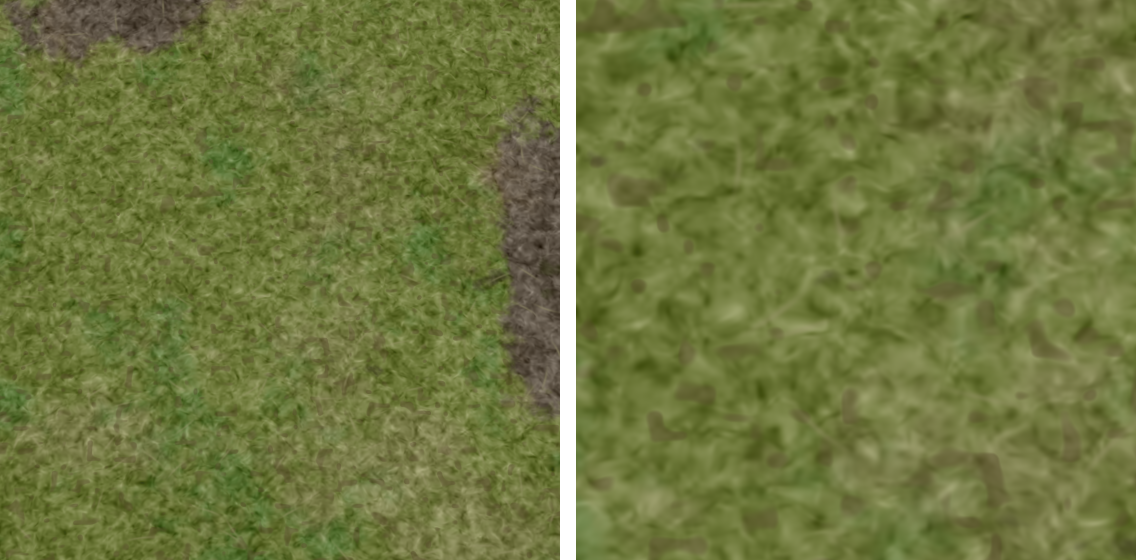
Left, the full canvas; right, a detail of the centre.
A WebGL 2 fragment shader for this texture:

```glsl
#version 300 es
precision highp float;
// Mossy lawn seen at a slant, with worn patches of bare soil.
// Layered value noise and scattered soft blades give the grain; broad noise
// drives the green and dry tints, and warped ellipses bound the soil.

uniform vec2 u_resolution;
out vec4 fragColor;

float hash(vec2 p) {
    return fract(sin(dot(p, vec2(127.1, 311.7))) * 43758.5453);
}

float noise(vec2 p) {
    vec2 i = floor(p), f = fract(p);
    f = f * f * (3.0 - 2.0 * f);
    return mix(mix(hash(i), hash(i + vec2(1, 0)), f.x),
               mix(hash(i + vec2(0, 1)), hash(i + vec2(1, 1)), f.x), f.y);
}

// Centred on zero, each octave turned to hide the lattice
float fbm(vec2 p) {
    float sum = 0.0, amp = 0.5;
    for (int i = 0; i < 4; i++) {
        sum += amp * (noise(p) - 0.5);
        p = mat2(0.8, 0.6, -0.6, 0.8) * p * 1.95 + 17.3;
        amp *= 0.55;
    }
    return sum;
}

// Soft strokes at random angles, one per cell: x is signed shade, y is coverage
vec2 blades(vec2 p, vec2 size, float density) {
    vec2 cell = floor(p), sum = vec2(0.0);
    for (int y = -1; y <= 1; y++) {
        for (int x = -1; x <= 1; x++) {
            vec2 id = cell + vec2(x, y);
            vec2 d = p - id - vec2(hash(id + 3.1), hash(id + 8.7));
            float angle = 3.1416 * hash(id + 14.2);
            vec2 along = vec2(cos(angle), sin(angle));
            vec2 q = vec2(dot(d, along), dot(d, vec2(-along.y, along.x)));
            q.y += 0.5 * q.x * q.x * (hash(id + 21.4) - 0.5);
            q /= size;
            float cover = exp(-dot(q, q)) * step(hash(id + 29.6), density);
            sum += cover * vec2(2.0 * hash(id + 35.9) - 1.0, 1.0);
        }
    }
    return sum;
}

// Below zero inside an ellipse whose axis is sheared by slope
float patchField(vec2 p, vec2 centre, vec2 radius, float slope) {
    vec2 q = p - centre;
    q.y -= slope * q.x;
    return length(q / radius) - 1.0;
}

void main() {
    vec2 p = gl_FragCoord.xy / u_resolution;

    // Ground plane: grain gets finer towards the top
    vec2 ground = vec2((p.x - 0.5) * (1.0 + 0.3 * p.y), p.y * (1.1 + 0.2 * p.y));
    vec2 warped = ground + 0.008 * vec2(noise(ground * 40.0), noise(ground * 40.0 + 50.0));

    // Grain of the turf
    float grain = 0.7 * (noise(warped * 48.0) - 0.5)
                + 0.8 * (noise(warped.yx * 95.0 + 7.0) - 0.5)
                + 0.45 * (noise(warped * 180.0 + 31.0) - 0.5);
    grain += 0.55 * blades(warped * 52.0, vec2(0.5, 0.19), 0.9).x;
    grain += 0.4 * blades(warped * 84.0 + 40.0, vec2(0.5, 0.2), 0.9).x;

    // Turf colour from shade to lit tips
    float tone = grain + 0.5 * fbm(p * 6.0 + 4.0);
    vec3 olive = vec3(0.425, 0.47, 0.22);
    vec3 turf = tone < 0.0 ? mix(olive, vec3(0.31, 0.36, 0.11), -1.6 * tone)
                           : mix(olive, vec3(0.53, 0.565, 0.335), 1.6 * tone);
    turf = max(turf, vec3(0.16, 0.18, 0.06));

    // Broad tints: lush green clumps, dry straw areas
    float lush = smoothstep(0.05, 0.3, fbm(p * 7.0 + 61.0) + 0.25 * fbm(warped * 38.0));
    float dry = smoothstep(-0.05, 0.25, fbm(p * 5.0 + 23.0) + 0.4 * fbm(warped * 30.0 + 9.0));
    turf += lush * vec3(-0.085, -0.015, -0.015);
    turf = mix(turf, vec3(0.51, 0.49, 0.33) + 0.17 * tone, 0.55 * dry);

    // Sparse brown flecks between the stems
    float fleck = smoothstep(0.72, 0.9, noise(warped * 62.0 + 90.0));
    turf = mix(turf, vec3(0.33, 0.27, 0.16), 0.4 * fleck);

    // Bare soil: two large patches and a few small hollows
    float edge = min(patchField(p, vec2(0.23, 1.01), vec2(0.2, 0.105), 0.25),
                     patchField(p, vec2(1.01, 0.56), vec2(0.14, 0.27), 0.0));
    edge += 0.9 * fbm(p * 11.0 + 2.0) + 0.35 * fbm(warped * 45.0);
    float soil = 1.0 - smoothstep(-0.16, 0.14, edge);
    float hollow = smoothstep(0.27, 0.4, fbm(p * vec2(8.0, 14.0) + 77.0)
                 + 0.2 * fbm(warped * 40.0 + 13.0));
    vec3 earth = vec3(0.365, 0.325, 0.275) + 0.17 * grain
               + 0.16 * fbm(p * 16.0 + 33.0);
    vec3 colour = mix(turf, earth, soil);
    colour = mix(colour, vec3(0.25, 0.24, 0.14) + 0.1 * grain, 0.8 * hollow);

    // Faded warm fringe around the soil
    float fringe = exp(-12.0 * edge * edge) * smoothstep(-0.1, 0.25, fbm(p * 9.0 + 45.0));
    colour = mix(colour, vec3(0.53, 0.46, 0.34) + 0.18 * grain, 0.5 * fringe);

    // Stray pale straws
    float straw = blades(ground * 19.0 + 5.0, vec2(0.42, 0.05), 0.22).y;
    colour = mix(colour, vec3(0.61, 0.59, 0.43), 0.42 * min(straw, 1.0));

    fragColor = vec4(clamp(colour, 0.0, 1.0), 1.0);
}
```
